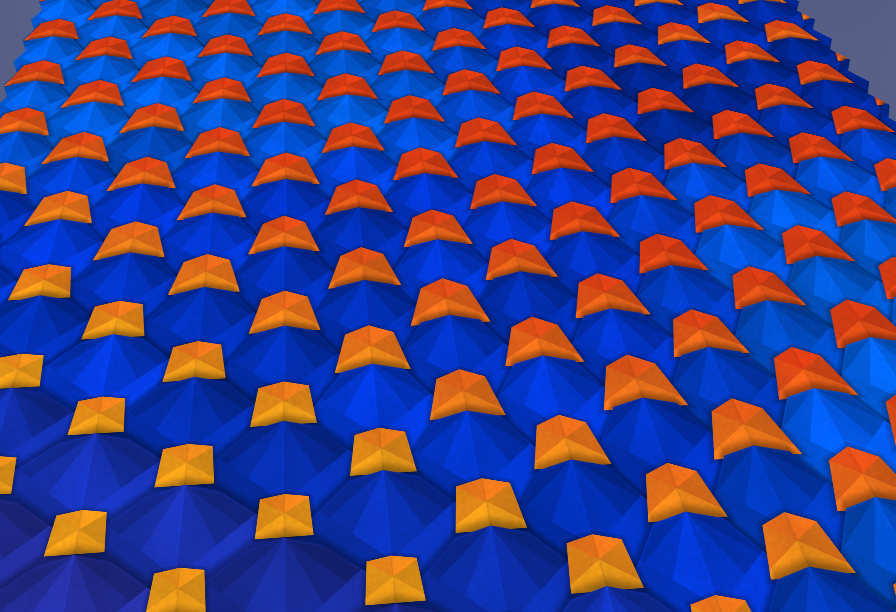
A Shadertoy shader for this pattern:

```glsl
#define COLUMN_STEP 0.1708
#define ROW_STEP 0.1109
#define ROW_TILT 0.0038
#define VANISH vec2(0.0095, 0.1156)
#define ORIGIN vec2(0.4656, 0.8454)
#define STUD_MIN 0.27
#define STUD_MAX 0.44
#define APEX 0.17
#define WEAR 0.09
#define SHADOW 0.34
#define JITTER 0.035

float hash(vec2 p) {
    p = fract(p * vec2(0.1731, 0.2317));
    p += dot(p, p.yx + 19.37);
    return fract(p.x * p.y * 7.13);
}

float gradientDot(vec2 cell, vec2 offset) {
    float angle = 6.2832 * hash(cell);
    return dot(vec2(cos(angle), sin(angle)), offset);
}

float gradientNoise(vec2 p) {
    vec2 i = floor(p), f = p - i, s = f * f * (3.0 - 2.0 * f), e = vec2(1, 0);
    return mix(mix(gradientDot(i, f), gradientDot(i + e, f - e), s.x),
               mix(gradientDot(i + e.yx, f - e.yx), gradientDot(i + 1.0, f - 1.0), s.x), s.y);
}

// Inverse perspective: canvas point to column and row
vec2 toLattice(vec2 p) {
    vec2 columnAxis = vec2(COLUMN_STEP, -ROW_TILT) - VANISH.x * p;
    vec2 rowAxis = vec2(VANISH.y * ORIGIN.x, -ROW_STEP) - VANISH.y * p;
    return inverse(mat2(columnAxis, rowAxis)) * (p - ORIGIN);
}

float cover(float d, float w) { return smoothstep(-w, w, d); }

vec3 blueAt(vec2 c) {
    vec3 blue = mix(vec3(0.15, 0.19, 0.65), vec3(0.01, 0.21, 0.80),
                    smoothstep(-0.8, 1.6, c.y + 0.35 * c.x));
    float azure = smoothstep(4.0, 5.5, c.y) * smoothstep(5.0, 1.0, c.x)
                + smoothstep(4.0, 7.0, c.x) * smoothstep(5.5, 3.0, c.y);
    blue = mix(blue, vec3(0.01, 0.40, 0.90), 0.85 * azure);
    float dusk = smoothstep(3.0, 6.0, c.x) * smoothstep(3.5, 5.5, c.y);
    return blue * (1.0 - 0.18 * dusk);
}

vec3 orangeAt(float warmth) {
    vec3 c = mix(vec3(0.94, 0.62, 0.10), vec3(0.94, 0.45, 0.11), smoothstep(0.0, 0.45, warmth));
    return mix(c, vec3(0.87, 0.24, 0.08), smoothstep(0.4, 1.0, warmth));
}

// Six folded facets fanning from the middle of a stud
vec3 studColour(vec2 n, vec2 c, float w) {
    float a = abs(n.x), y = n.y - 0.1;
    float upper = cover(y - 0.75 * a, w), lower = cover(-y - 0.8 * a, w);
    float right = cover(n.x, w);
    float reach = c.y + 0.45 * c.x;
    float warmth = smoothstep(-1.0, 6.0, reach) - 0.12 * max(reach - 8.0, 0.0);
    warmth += 0.16 * upper - 0.14 * lower + 0.12 * (hash(c + 7.3) - 0.5);
    float shade = 0.93 + 0.02 * upper + 0.10 * lower - 0.07 * right * (1.0 - 2.0 * upper);
    float crease = (1.0 - smoothstep(0.0, 0.05 + w, a)) * 0.06;
    return orangeAt(clamp(warmth, 0.0, 1.0)) * (shade - crease);
}

// Pleated mound: fan of folds below the apex, crossed by a lower crease
vec3 moundColour(vec2 q, vec2 c, float w) {
    float a = abs(q.x), depth = -APEX - q.y, right = cover(q.x, w);
    float shade = mix(0.90, 0.80, right);
    shade = mix(shade, mix(1.04, 0.93, right), cover(0.72 * depth - a, w));
    shade = mix(shade, mix(0.76, 0.70, right), cover(a - 1.6 * depth, w));
    shade = mix(shade, mix(0.86, 1.03, right), cover(0.6 * a - 0.88 - q.y, w));
    shade += 0.07 * (1.0 - smoothstep(0.0, 0.015 + w, a));
    return blueAt(c) * shade * (0.9 + 0.2 * hash(c));
}

void mainImage(out vec4 fragColor, in vec2 fragCoord) {
    vec2 p = fragCoord / iResolution.y;
    p.y = 1.0 - p.y;
    vec2 uv = toLattice(p);
    float w = 0.6 * fwidth(uv.y);
    vec3 col = blueAt(uv) * 0.6;

    // Staggered units, painted from far to near
    for (int k = 4; k >= 0; k--) {
        float halfRow = floor(2.0 * uv.y) + float(k);
        float parity = mod(halfRow, 2.0);
        vec2 c = vec2(2.0 * floor((uv.x - parity) * 0.5 + 0.5) + parity, 0.5 * halfRow);
        vec2 q = uv - c - JITTER * (vec2(hash(c + 2.1), hash(c + 5.7)) - 0.5);
        float a = abs(q.x);
        float steep = smoothstep(0.0, 3.0, c.y + 0.5 * c.x);

        // Stud
        float size = clamp(0.28 + 0.028 * c.x + 0.065 * c.y, STUD_MIN, STUD_MAX);
        size *= 0.97 + 0.06 * hash(c + 3.9);
        vec2 n = q / (size * vec2(1.0, 0.62));
        float wn = w / size;
        float inside = min(1.0 - mix(0.2, 0.62, steep) * abs(n.x) - n.y,
                           1.0 - mix(0.08, 0.27, steep) * (n.y + 0.7) - abs(n.x));
        inside = min(inside, n.y + 0.97);
        col *= 1.0 - 0.25 * smoothstep(-0.22, 0.0, inside);
        col = mix(col, studColour(n, c, wn), cover(inside, wn));

        // Mound in front of the stud, with a contact shadow behind its rim
        float rim = -APEX - 0.2 * a - mix(0.35, 1.0, steep) * max(a - 0.36, 0.0);
        float below = rim - q.y;
        col *= 1.0 - SHADOW * smoothstep(-0.11, 0.0, below);
        vec3 mound = moundColour(q, c, w);
        mound *= 1.0 + 0.12 * (1.0 - smoothstep(0.0, 0.03 + w, below));
        col = mix(col, mound, cover(below, w));
    }

    // Paper grain and soft mottling
    col *= 1.0 + WEAR * (gradientNoise(uv * 2.3) + 0.6 * gradientNoise(p * 130.0));

    // Ragged sheet borders over the plain backdrop
    float ragged = abs(fract(uv.y * 2.0) - 0.5);
    float sheet = min(uv.x + 4.48 - 0.25 * ragged, 9.75 - 0.4 * ragged - uv.x);
    vec3 backdrop = vec3(0.34, 0.37, 0.52) * (1.0 + 0.1 * gradientNoise(p * 4.0));
    col = mix(backdrop, col, cover(sheet, w));
    fragColor = vec4(clamp(col, 0.0, 1.0), 1.0);
}
```
